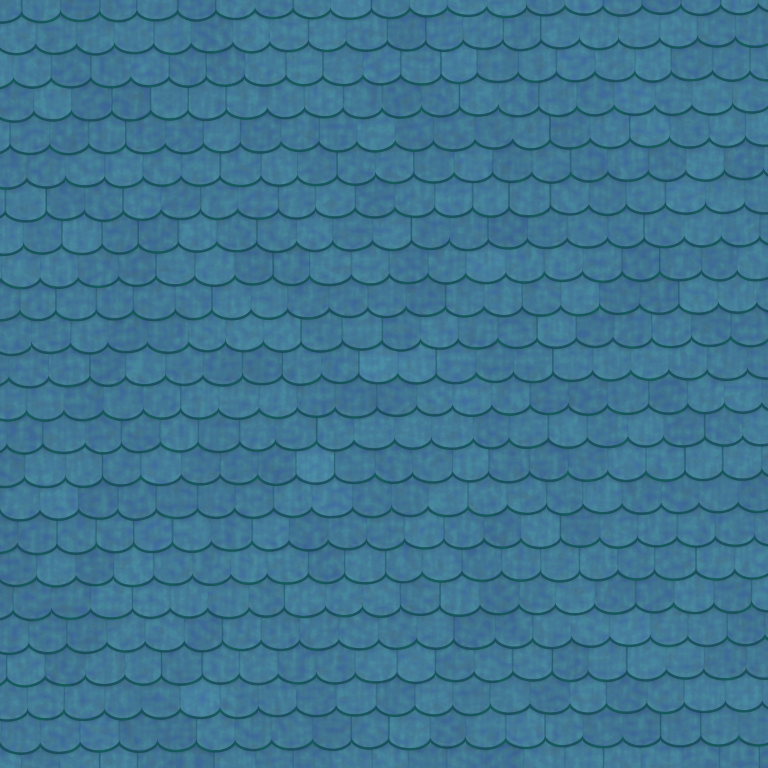
Give the GLSL for this texture, as a WebGL 2 fragment shader.

```glsl
#version 300 es
precision highp float;

uniform vec2 u_resolution;
out vec4 outColor;

// Layout, in repeats across and down the canvas
const float COLUMNS = 19.8;
const float ROWS = 23.1;
const float ROW_PHASE = 0.32;
const float TILT = 0.011;          // rise of the courses towards the right
const float DRIFT = 0.065;         // sideways creep per course, in tiles
const float ROW_JITTER = 0.10;
const float SEAM_WOBBLE = 0.12;
const float EDGE_JITTER = 0.05;

// Scallop shape
const float DEPTH = 0.25;          // in course heights
const float ROUNDNESS = 0.84;

// Widths, in canvas units
const float LINE_HALF = 0.0013;
const float LINE_SOFT = 0.0011;
const float SHADOW_REACH = 0.0028;
const float RIM_OFFSET = 0.0042;
const float RIM_WIDTH = 0.0016;
const float SEAM_HALF = 0.0007;

// Colours
const vec3 SLATE = vec3(0.260, 0.474, 0.586);
const vec3 BLUE = vec3(0.235, 0.405, 0.605);
const vec3 TEAL = vec3(0.270, 0.525, 0.600);
const vec3 GREY = vec3(0.270, 0.440, 0.525);
const vec3 LINE_COLOR = vec3(0.075, 0.290, 0.345);
const vec3 LINE_GREEN = vec3(0.080, 0.360, 0.360);
const vec3 RIM_COLOR = vec3(0.350, 0.545, 0.580);

float hash(vec2 p) {
    vec3 q = fract(p.xyx * vec3(0.1031, 0.1030, 0.0973));
    q += dot(q, q.yzx + 33.33);
    return fract((q.x + q.y) * q.z);
}

float cornerGradient(vec2 cell, vec2 offset) {
    float angle = 6.2832 * hash(cell + 71.0);
    return dot(vec2(cos(angle), sin(angle)), offset);
}

float gradientNoise(vec2 p) {
    vec2 i = floor(p), f = fract(p);
    vec2 u = f * f * f * (f * (f * 6.0 - 15.0) + 10.0);
    vec2 e = vec2(1.0, 0.0);
    return mix(mix(cornerGradient(i, f), cornerGradient(i + e, f - e), u.x),
               mix(cornerGradient(i + e.yx, f - e.yx), cornerGradient(i + 1.0, f - 1.0), u.x), u.y);
}

// Position along a course, counted in tiles
float courseX(float x, float row) {
    float shift = 0.5 * mod(row, 2.0) + DRIFT * (row - 8.0);
    shift += ROW_JITTER * (hash(vec2(row, 5.0)) - 0.5);
    float t = x * COLUMNS + shift;
    return t + SEAM_WOBBLE * gradientNoise(vec2(t * 0.8, row * 7.37));
}

// Signed distance to the scalloped lower edge, positive below it
float edgeDistance(float down, float row, float t) {
    float side = 2.0 * fract(t) - 1.0;
    float arc = sqrt(1.0 - ROUNDNESS * side * side);
    float scale = DEPTH / (1.0 - sqrt(1.0 - ROUNDNESS));
    float lift = scale * (1.0 - arc) + EDGE_JITTER * hash(vec2(floor(t), row));
    float slope = 2.0 * scale * ROUNDNESS * side / arc * COLUMNS / ROWS;
    return (down - row - 1.0 + lift) / ROWS / sqrt(1.0 + slope * slope);
}

// Mottled glaze with a tone of its own for each tile
vec3 tileColor(vec2 uv, vec2 tile) {
    vec2 p = uv + 0.37 * vec2(hash(tile), hash(tile + 19.0));
    float patches = gradientNoise(p * vec2(75.0, 100.0));
    float streaks = gradientNoise(uv * vec2(150.0, 28.0));
    float grain = gradientNoise(uv * vec2(230.0, 260.0));
    float tone = hash(tile + 43.0) - 0.5;
    vec3 color = mix(SLATE, BLUE, 0.75 * smoothstep(0.0, 0.55, patches + 0.35 * grain - 0.25 * tone));
    color = mix(color, TEAL, 0.7 * smoothstep(0.0, 0.5, -patches + 0.45 * streaks + 0.2 * tone));
    color = mix(color, GREY, 0.5 * smoothstep(0.1, 0.5, gradientNoise(p.yx * 62.0 + 9.0)));
    float rare = smoothstep(0.88, 1.0, hash(tile + 87.0));
    return color * (1.0 + 0.06 * tone + 0.05 * grain + 0.05 * streaks + 0.05 * rare);
}

void main() {
    vec2 uv = gl_FragCoord.xy / u_resolution;
    float pixel = 1.0 / min(u_resolution.x, u_resolution.y);
    float down = ROWS * (1.0 - uv.y + TILT * uv.x) + ROW_PHASE;
    float firstRow = floor(down);
    vec3 color = SLATE;

    // Each upper course overlaps the one below
    for (int i = 1; i >= -1; i--) {
        float row = firstRow + float(i);
        float t = courseX(uv.x, row);
        vec2 tile = vec2(floor(t), row);
        float d = edgeDistance(down, row, t);
        color *= 1.0 - 0.20 * exp(-max(d, 0.0) / SHADOW_REACH);

        // Face, pale rim and faint upright seam
        vec3 face = tileColor(uv, tile);
        float rim = exp(-pow((d + RIM_OFFSET) / RIM_WIDTH, 2.0));
        float rimWear = smoothstep(-0.2, 0.5, gradientNoise(uv * 140.0 + 31.0));
        face = mix(face, RIM_COLOR, 0.42 * rim * rimWear);
        float seamDistance = abs(t - round(t)) / COLUMNS;
        float seam = 1.0 - smoothstep(SEAM_HALF - 0.5 * pixel, SEAM_HALF + pixel, seamDistance);
        float seamWear = pow(hash(vec2(round(t), row + 11.0)), 3.0);
        face = mix(face, LINE_COLOR, seam * (0.10 + 0.48 * seamWear));
        color = mix(color, face, 1.0 - smoothstep(-pixel, pixel, d));

        // Dark lower edge, uneven in strength and hue
        float wear = gradientNoise(uv * vec2(48.0, 60.0) + row);
        float soft = max(LINE_SOFT, pixel * 0.75);
        float line = 1.0 - smoothstep(LINE_HALF - 0.4 * soft, LINE_HALF + soft, abs(d));
        vec3 ink = mix(LINE_COLOR, LINE_GREEN, smoothstep(-0.3, 0.5, wear));
        color = mix(color, ink, line * (0.88 + 0.25 * min(wear, 0.3)));
    }
    outColor = vec4(color, 1.0);
}
```
